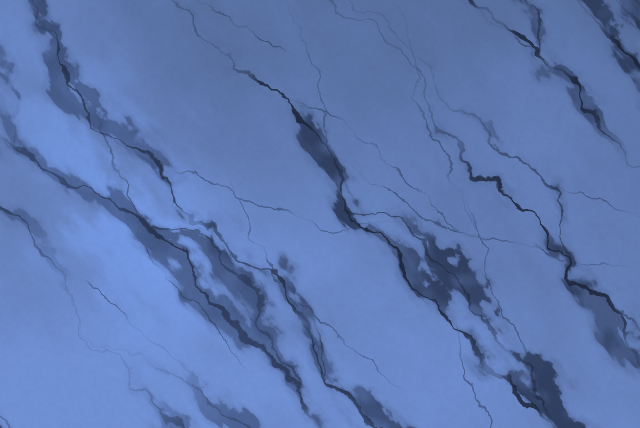
Write a WebGL 1 fragment shader that draws this texture.

```glsl
precision highp float;
// Blue marble: cloudy stone crossed by ragged diagonal veins and fine cracks.
// Each vein is a wandering line with a split body, a soft halo and a broken dark
// core; the cracks are hair-thin jagged segments with hashed places and angles.

uniform vec2 u_resolution;

const vec3 STONE_SHADE = vec3(0.340, 0.432, 0.620);
const vec3 STONE_LIGHT = vec3(0.437, 0.562, 0.828);
const vec3 GLOW_BLUE   = vec3(0.470, 0.630, 0.950);
const vec3 PALE_VEIN   = vec3(0.290, 0.385, 0.590);
const vec3 HALO_BLUE   = vec3(0.295, 0.378, 0.560);
const vec3 VEIN_SLATE  = vec3(0.180, 0.238, 0.365);
const vec3 CORE_DARK   = vec3(0.100, 0.132, 0.205);

const vec2 ACROSS = vec2(0.77, 0.64);
const vec2 ALONG  = vec2(0.64, -0.77);
const int VEINS = 8;
const int CRACKS = 13;
const float VEIN_SPACING = 0.25;
const float VEIN_WANDER = 0.22;
const float VEIN_WIDTH = 0.027;
const float EDGE_ROUGHNESS = 0.085;
const float JAGGEDNESS = 0.026;
const float CRACK_WIDTH = 0.0004;
const float GRAIN = 0.018;
const float SEED = 7.0;

float hash(vec2 p) {
  vec3 q = fract(p.xyx * 0.1031);
  q += dot(q, q.yzx + 33.33);
  return fract((q.x + q.y) * q.z);
}

float noise(vec2 p) {
  vec2 i = floor(p), f = fract(p);
  f = f * f * (3.0 - 2.0 * f);
  return mix(mix(hash(i), hash(i + vec2(1.0, 0.0)), f.x),
             mix(hash(i + vec2(0.0, 1.0)), hash(i + 1.0), f.x), f.y);
}

float fbm(vec2 p) {
  float sum = 0.0, gain = 0.5;
  for (int i = 0; i < 5; i++) {
    sum += gain * noise(p);
    p = mat2(1.6, 1.2, -1.2, 1.6) * p + 11.7;
    gain *= 0.5;
  }
  return sum / 0.97;
}

// Jagged one-dimensional path, roughly -0.5 to 0.5
float wander(float t, float id) {
  return 0.70 * noise(vec2(t * 2.0, id)) + 0.19 * noise(vec2(t * 8.0, id + 31.0))
       + 0.11 * noise(vec2(t * 24.0, id + 57.0)) - 0.5;
}

float stroke(float dist, float width, float soft) {
  return 1.0 - smoothstep(width, width + soft, abs(dist));
}

void main() {
  float pixel = 1.0 / u_resolution.y;
  vec2 p = gl_FragCoord.xy * pixel;
  vec2 uv = gl_FragCoord.xy / u_resolution;
  float s = dot(p, ACROSS), t = dot(p, ALONG);

  // Stone: broad light from the lower left, clouds and brushed streaks
  float clouds = fbm(p * 2.3 + SEED) - 0.5;
  float streaks = fbm(vec2(s * 16.0, t * 7.0) + 40.0);
  float light = 1.06 - 0.50 * uv.x - 0.60 * uv.y + 0.95 * clouds + 0.26 * (streaks - 0.5);
  vec3 color = mix(STONE_SHADE, STONE_LIGHT, clamp(light, 0.0, 1.0));
  vec2 glowOffset = vec2(s - 0.53, t + 0.22) / vec2(0.17, 0.36);
  float glow = exp(-dot(glowOffset, glowOffset)) * smoothstep(0.34, 0.64, streaks + clouds);
  color = mix(color, GLOW_BLUE, 0.6 * glow);

  // Veins: paler and bluer on the left, darker on the right
  float warped = s + 0.12 * (fbm(p * 4.5 + 3.0) - 0.5);
  float jag = fbm(p * 36.0 + 20.0) - 0.5;
  float rough = fbm(vec2(s * 30.0, t * 10.0) + 80.0) + 0.22 * jag;
  float depth = smoothstep(0.45, 1.0, s + 0.5 * clouds);
  float softness = mix(0.003, 0.014, noise(p * 9.0 + 60.0));
  float halo = 0.0, body = 0.0, core = 0.0;
  for (int i = 0; i < VEINS; i++) {
    float id = float(i) * 13.0 + SEED;
    float center = VEIN_SPACING * float(i) + 0.10 * (hash(vec2(id, 2.0)) - 0.5);
    float d = warped - center - VEIN_WANDER * wander(t, id) + JAGGEDNESS * jag;
    float split = 0.075 * smoothstep(0.45, 0.75, noise(vec2(t * 3.2, id + 4.0)));
    float presence = smoothstep(0.08, 0.36, noise(vec2(t * 1.7, id + 5.0)));
    float swell = smoothstep(0.10, 0.80, noise(vec2(t * 5.5, id + 6.0)));
    float width = VEIN_WIDTH * swell * presence * mix(0.75, 1.2, hash(vec2(id, 3.0)));
    float strand = min(abs(d), abs(d - split) + 0.005);
    float edge = strand - width + EDGE_ROUGHNESS * (rough - 0.5);
    halo = max(halo, presence * (1.0 - smoothstep(-0.012, 0.030, edge)));
    body = max(body, presence * (1.0 - smoothstep(-softness, 0.002 + pixel, edge)));
    float drift = 1.1 * width * (2.0 * noise(vec2(t * 8.0, id + 7.0)) - 1.0);
    float bead = noise(vec2(t * 26.0, id + 8.0));
    float coreWidth = 0.0065 * bead * bead * presence;
    float broken = smoothstep(0.12, 0.50, noise(vec2(t * 11.0, id + 9.0)));
    float line = stroke(d - drift, coreWidth, 0.0012 + pixel);
    float twin = 0.6 * stroke(d - split - drift, 0.5 * coreWidth, 0.0010 + pixel);
    core = max(core, max(line, twin) * mix(0.25, 1.0, presence * broken));
  }
  color = mix(color, HALO_BLUE, halo * mix(0.32, 0.55, depth));
  float mottle = smoothstep(0.34, 0.62, 0.35 * noise(p * 26.0) + 0.65 * streaks);
  vec3 slate = mix(VEIN_SLATE, HALO_BLUE, 0.75 * mottle);
  vec3 tint = mix(mix(PALE_VEIN, slate, 0.30), slate, depth);
  color = mix(color, tint, body * mix(0.72, 0.95, depth));
  color = mix(color, CORE_DARK, core * mix(0.45, 0.82, depth));

  // Cracks: hair-thin broken lines between the veins
  float aspect = u_resolution.x / u_resolution.y;
  float crack = 0.0;
  for (int i = 0; i < CRACKS; i++) {
    float id = float(i) * 7.0 + 101.0;
    vec2 middle = vec2(aspect * hash(vec2(id, 1.0)), hash(vec2(id, 2.0)));
    float angle = mix(-1.5, -0.25, hash(vec2(id, 3.0)));
    vec2 dir = vec2(cos(angle), sin(angle));
    vec2 q = p - middle;
    float run = dot(q, dir);
    float d = dot(q, vec2(-dir.y, dir.x)) + 0.16 * wander(run, id) + JAGGEDNESS * jag;
    float reach = mix(0.15, 0.40, hash(vec2(id, 4.0)));
    float fade = 1.0 - smoothstep(0.6 * reach, reach, abs(run));
    float ink = smoothstep(0.10, 0.90, noise(vec2(run * 16.0, id + 5.0)));
    crack = max(crack, fade * mix(0.12, 0.8, ink) * stroke(d, CRACK_WIDTH, 0.0004 + pixel));
  }
  color = mix(color, VEIN_SLATE, 0.72 * crack);

  // Fine mineral grain
  color *= 1.0 + GRAIN * (noise(p * 230.0) + noise(p * 95.0) - 1.0);
  gl_FragColor = vec4(color, 1.0);
}
```
